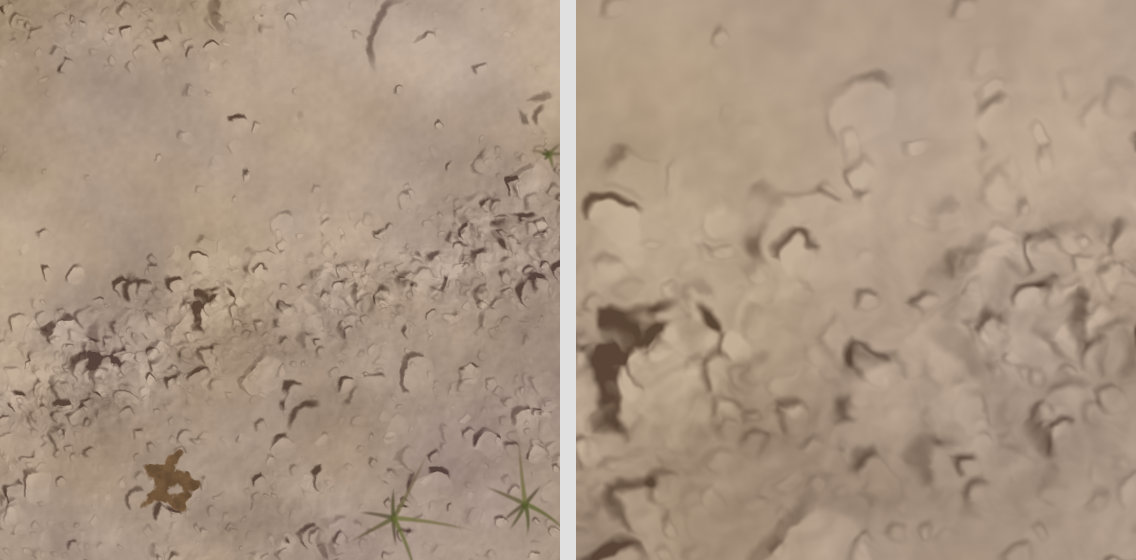
Left: the whole. Right: its middle third, enlarged.
This texture is drawn by a three.js fragment shader. Its source:

```glsl
// Dry bare soil seen from above: smooth tan ground crossed by a band of broken clods.
// Each clod is a warped rounded block with a broken crescent shadow on its upper left.
// Noise tints the ground; a dead leaf and a few grass tufts lie on top.
#define DARK_EARTH vec3(0.33, 0.25, 0.205)
#define PALE_EARTH vec3(0.715, 0.637, 0.562)
#define LEAF_BROWN vec3(0.42, 0.31, 0.20)
#define GRASS_GREEN vec3(0.38, 0.41, 0.19)
#define GRASS_DRY vec3(0.47, 0.40, 0.31)
#define SHADOW_DIR vec2(-0.80, 0.60)
#define SOFTNESS 0.0029
#define BAND_WIDTH 0.105
#define SHADOW_DEPTH 0.95
#define RELIEF 0.75
#define PATCH_CONTRAST 0.58
varying vec2 vUv;

vec2 hash2(vec2 p) {
  vec3 q = fract(vec3(p.xyx) * vec3(0.1031, 0.1030, 0.0973));
  q += dot(q, q.yzx + 33.33);
  return fract((q.xx + q.yz) * q.zy);
}
float noise(vec2 p) {
  vec2 i = floor(p), f = fract(p);
  f = f * f * (3.0 - 2.0 * f);
  return mix(mix(hash2(i).x, hash2(i + vec2(1, 0)).x, f.x),
             mix(hash2(i + vec2(0, 1)).x, hash2(i + vec2(1, 1)).x, f.x), f.y);
}
float fbm(vec2 p) {
  float sum = 0.0, amp = 0.5;
  for (int i = 0; i < 4; i++) {
    sum += amp * noise(p);
    p = mat2(1.6, 1.2, -1.2, 1.6) * p + 7.1;
    amp *= 0.5;
  }
  return sum;
}
// Share of the ground covered by clods: dense in the sloping band, sparse elsewhere
float rubble(vec2 p) {
  float off = p.y - (0.29 + 0.33 * p.x);
  float band = exp(-off * off / (BAND_WIDTH * BAND_WIDTH));
  float below = 0.25 * (1.0 - smoothstep(-0.1, 0.05, off));
  float top = 0.3 * smoothstep(0.84, 0.97, p.y) * (1.0 - smoothstep(0.45, 0.6, p.x));
  return (0.85 * band + below + top + 0.04) * (0.4 + 1.1 * noise(p * 8.0 + 3.0));
}
float blockDistance(vec2 q, float angle, float stretch) {
  float c = cos(angle), s = sin(angle);
  q = mat2(c, s, -s, c) * q * vec2(stretch, 1.0);
  return mix(length(q), max(abs(q.x), abs(q.y)), 0.5);
}
// Tone change from one size of clod, scattered over a jittered grid
float clods(vec2 p, float scale, float seed) {
  vec2 g = p * scale + seed;
  float soft = SOFTNESS * scale, tone = 0.0;
  float broken = smoothstep(0.2, 0.65, noise(p * 48.0 + seed));
  for (int y = -1; y <= 1; y++) for (int x = -1; x <= 1; x++) {
    vec2 cell = floor(g) + vec2(float(x), float(y));
    vec2 kind = hash2(cell + 57.0), look = hash2(cell + 131.0);
    vec2 center = cell + 0.15 + 0.7 * hash2(cell);
    if (kind.x > rubble((center - seed) / scale)) continue;
    float radius = mix(0.17, 0.43, kind.y);
    float angle = look.x * 6.28, stretch = 0.8 + 0.7 * look.y;
    vec2 q = g - center, lean = SHADOW_DIR + 0.9 * (look.yx - 0.5);
    float body = blockDistance(q, angle, stretch) - radius;
    float umbra = blockDistance(q - lean * radius * 0.42, angle, stretch) - radius;
    float face = 1.0 - smoothstep(-soft, soft, body);
    float shade = (1.0 - smoothstep(-soft, soft * 1.5, umbra)) * (1.0 - face);
    float toShadow = clamp(0.65 + 0.5 * dot(q, lean) / radius, 0.0, 1.0);
    tone += face * toShadow * (0.03 + 0.19 * look.y * look.y);
    tone -= shade * broken * SHADOW_DEPTH * (0.2 + 0.8 * look.x);
  }
  return tone;
}
// Curved crack, darkest on the side it faces
float crack(vec2 p, vec2 center, float radius, vec2 facing) {
  vec2 q = p - center;
  float side = smoothstep(0.55, 0.95, dot(normalize(q + 0.0001), facing));
  return side * (1.0 - smoothstep(0.001, 0.009, abs(length(q) - radius)));
}
// Thin bent blades fanning out from one root
vec3 tuft(vec3 color, vec2 p, vec2 root, float size, float seed) {
  for (int i = 0; i < 7; i++) {
    vec2 rnd = hash2(vec2(float(i) * 3.0, seed)), q = p - root;
    float angle = (float(i) + 0.8 * rnd.x) * 0.898 + seed;
    vec2 dir = vec2(cos(angle), sin(angle));
    float reach = size * (0.3 + 0.7 * rnd.y), along = dot(q, dir) / reach;
    float across = dot(q, vec2(-dir.y, dir.x)) - (rnd.x - 0.5) * 0.5 * reach * along * along;
    float width = 0.0042 * (1.0 - 0.75 * along);
    float blade = 1.0 - smoothstep(width - SOFTNESS, width + SOFTNESS, abs(across));
    blade *= smoothstep(-0.04, 0.03, along) * (1.0 - smoothstep(0.6, 1.0, along));
    vec3 tint = mix(GRASS_GREEN, GRASS_DRY, clamp(along + rnd.x - 0.2, 0.0, 1.0));
    color = mix(color, tint * (0.7 + 0.4 * rnd.y), blade * 0.75);
  }
  return color;
}
void main() {
  vec2 p = vUv, warp = vec2(fbm(p * 32.0), fbm(p * 32.0 + 19.0)) - 0.47;
  vec2 w = p + 0.024 * warp;
  float rough = clamp(rubble(p), 0.0, 1.0);
  // Ground: broad patches, mottling, fine grain and embossed relief
  float tone = 0.855 + PATCH_CONTRAST * (fbm(p * vec2(4.0, 5.5) + 2.0) - 0.47);
  tone += (0.12 + 0.4 * rough) * (fbm(p * 15.0 + 5.0) - 0.47) + 0.06 * (noise(p * 95.0) - 0.5);
  tone += 0.07 * smoothstep(0.3, 0.75, p.y) - 0.16 * smoothstep(0.84, 1.0, p.y - 0.25 * p.x);
  float slope = fbm(w * 34.0) - fbm((w + SHADOW_DIR * 0.007) * 34.0);
  tone += RELIEF * slope * (0.18 + 0.9 * rough);
  // Clods from large to small, then two long cracks
  tone += clods(w, 11.0, 11.0) + clods(w, 20.0, 37.0);
  tone += 0.85 * clods(w, 34.0, 71.0) + 0.45 * clods(w, 58.0, 113.0);
  tone -= 0.60 * crack(w, vec2(0.75, 0.92), 0.090, vec2(-0.95, 0.31));
  tone -= 0.65 * crack(w, vec2(0.56, 0.235), 0.042, vec2(-0.6, 0.8));
  vec3 color = mix(DARK_EARTH, PALE_EARTH, clamp(tone, 0.05, 1.12));
  color += (fbm(p * 5.0 + 31.0) - 0.47 + 0.15 * (p.y - p.x)) * vec3(0.02, 0.015, -0.06);
  // Ragged dead leaf, then the grass
  vec2 q = p - vec2(0.30, 0.137) + 0.05 * warp;
  float ragged = length(q) - 0.045 - 0.014 * sin(atan(q.y, q.x) * 5.0 + 0.8);
  float leaf = 1.0 - smoothstep(-0.005, 0.005, ragged);
  leaf *= smoothstep(0.005, 0.014, length(q - vec2(0.006, -0.012)));
  color = mix(color, LEAF_BROWN * (0.7 + 0.6 * fbm(p * 60.0)), leaf * 0.9);
  color = tuft(color, p, vec2(0.703, 0.075), 0.17, 0.6);
  color = tuft(color, p, vec2(0.938, 0.100), 0.14, 2.3);
  color = tuft(color, p, vec2(0.980, 0.725), 0.04, 4.1);
  gl_FragColor = vec4(color, 1.0);
}
```
